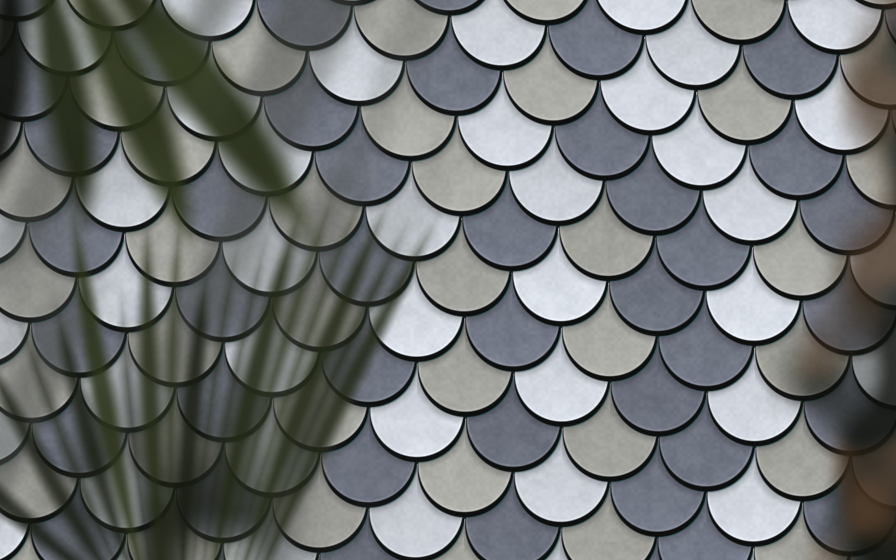
This pattern is drawn by a WebGL 2 fragment shader. Its source:

```glsl
#version 300 es
precision highp float;
// Overlapping round shingles in white, slate and stone, seen through blurred leaves.
// A sheared lattice of discs is painted from the lower rows up, each with a dark rim;
// soft tapered blades, haze and a shaded right edge are then laid over the wall.

#define PITCH 0.1723      // distance between columns, in canvas heights
#define ROW_STEP 0.0896   // distance between rows
#define RADIUS 0.0835     // shingle radius
#define SLOPE -0.1015     // tilt of the rows
#define BEND 0.053        // sideways bow of the columns
#define RIM_DROP 0.0075   // how far the dark rim hangs below the face
#define HAZE 0.55         // strength of the blur veil on the left
#define BLADES 17         // thin blades rising from below
#define LEAVES 4          // broad leaves hanging from the top

uniform vec2 u_resolution;
out vec4 fragColor;

const float PI = 3.14159;
const vec2 ANCHOR = vec2(0.917, 0.25);
const vec3 WHITE = vec3(0.80, 0.82, 0.85);
const vec3 SLATE = vec3(0.43, 0.45, 0.50);
const vec3 STONE = vec3(0.64, 0.64, 0.62);
const vec3 RIM = vec3(0.05, 0.06, 0.06);
const vec3 TEAL = vec3(0.12, 0.36, 0.35);
const vec3 LEAF = vec3(0.17, 0.20, 0.10);
const vec3 DEEP = vec3(0.06, 0.07, 0.05);
const vec3 BROWN = vec3(0.28, 0.20, 0.13);

float hash(vec2 p) {
  return fract(sin(dot(p, vec2(127.1, 311.7))) * 43758.5);
}

float noise(vec2 p) {
  vec2 i = floor(p), f = fract(p);
  f = f * f * (3.0 - 2.0 * f);
  return mix(mix(hash(i), hash(i + vec2(1, 0)), f.x),
             mix(hash(i + vec2(0, 1)), hash(i + vec2(1, 1)), f.x), f.y);
}

// Three tones cycle along each row; the phase shifts by row and on the right.
vec3 shingleTone(float col, float row) {
  float phase = 1.0 - mod(row, 2.0) - step(row, -5.5) + step(1.5, col);
  float tone = mod(col + phase + 0.5, 3.0);
  vec3 base = tone < 1.0 ? WHITE : tone < 2.0 ? SLATE : STONE;
  return base * (0.95 + 0.10 * hash(vec2(col, row)));
}

vec3 wall(vec2 p, float aa) {
  float rise = p.y - ANCHOR.y;
  vec2 q = vec2(p.x + BEND * rise * rise - ANCHOR.x, rise);
  float topRow = floor((SLOPE * q.x - q.y) / ROW_STEP);
  float grain = 0.04 * (noise(p * 45.0) + noise(p * 170.0) - 1.0);
  vec3 color = RIM;
  for (int k = 2; k >= -1; k--) {
    float row = topRow + float(k);
    float stagger = 0.5 * mod(row, 2.0);
    float col = round(q.x / PITCH - stagger);
    float x = (col + stagger) * PITCH;
    vec2 d = q - vec2(x, SLOPE * x - row * ROW_STEP);
    float face = length(d) - RADIUS;
    float rim = length(d + vec2(-0.001, RIM_DROP)) - RADIUS - 0.002;

    // Cast shade and a teal fringe, then the rim, then the face.
    color *= mix(0.82, 1.0, smoothstep(0.0, 0.016, rim));
    float fringe = (1.0 - smoothstep(0.0, 0.004, rim)) * smoothstep(-0.05, 0.06, d.x);
    color = mix(color, TEAL, 0.6 * fringe);
    color = mix(color, RIM, 1.0 - smoothstep(-aa, aa, rim));
    vec3 tone = shingleTone(col, row) * (1.0 - 0.6 * d.y) + grain;
    tone += 0.07 * smoothstep(-0.006, -0.001, face);
    color = mix(color, tone, 1.0 - smoothstep(-aa, aa, face));
  }
  return color;
}

// Soft tapered blade; the angle runs clockwise from straight up.
float blade(vec2 p, vec2 root, float angle, float len, float width, float blur) {
  vec2 dir = vec2(sin(angle), cos(angle)), d = p - root;
  float u = dot(d, dir) / len;
  float across = dot(d, vec2(dir.y, -dir.x)) - 0.06 * len * u * u;
  float halfWidth = width * sin(PI * clamp(u, 0.0, 1.0));
  float ends = smoothstep(-0.05, 0.05, u) * (1.0 - smoothstep(0.8, 1.05, u));
  return ends * (1.0 - smoothstep(-blur, blur, abs(across) - halfWidth));
}

void main() {
  vec2 p = gl_FragCoord.xy / u_resolution.y;
  vec3 color = wall(p, 1.0 / u_resolution.y);

  // Slanted veil of out-of-focus growth on the left.
  float streak = noise(vec2(p.x * 13.0 - p.y * 6.0, p.y * 3.0 + p.x));
  float left = 1.0 - smoothstep(0.45, 0.80, p.x - 0.12 * p.y);
  color = mix(color, vec3(0.29, 0.30, 0.28), HAZE * left * smoothstep(0.1, 0.9, streak));

  // Dark thicket at the lower left, then thin blades fanning out of it.
  float thicket = exp(-8.0 * dot(p - vec2(0.3, 0.0), p - vec2(0.3, 0.0)) / 0.3);
  color = mix(color, DEEP, thicket * smoothstep(0.15, 0.7, noise(p * vec2(14.0, 7.0))));
  for (int k = 0; k < BLADES; k++) {
    float u = float(k) / float(BLADES - 1), h = hash(vec2(float(k), 3.7));
    float g = hash(vec2(8.3, float(k)));
    float m = blade(p, vec2(0.20 + 0.25 * u, -0.06), mix(-0.9, 0.40, sqrt(u)),
                    0.42 + 0.25 * h + 0.20 * u, 0.007 + 0.013 * g, 0.014);
    color = mix(color, mix(DEEP, LEAF, h), m * (0.55 + 0.35 * g));
  }

  // Broad leaves hanging from the upper left.
  for (int k = 0; k < LEAVES; k++) {
    float u = float(k) / float(LEAVES - 1);
    float m = blade(p, vec2(0.02 + 0.13 * u, 1.10), mix(3.15, 2.42, u),
                    0.46 + 0.22 * u, 0.036 + 0.012 * u, 0.026);
    vec3 tint = mix(DEEP, LEAF, smoothstep(0.0, 0.5, u)) * (0.8 + 0.4 * noise(p * 9.0));
    color = mix(color, tint, 0.92 * m);
  }

  // Shaded growth along the right edge, denser toward the bottom.
  float edge = p.x - u_resolution.x / u_resolution.y + 0.16 * noise(p * vec2(9.0, 6.0));
  float shade = smoothstep(-0.06, 0.09, edge + 0.06 * (1.0 - p.y));
  vec3 shadeTint = mix(DEEP, BROWN, smoothstep(0.3, 0.9, noise(p * 11.0 + 5.0)));
  color = mix(color, shadeTint, shade * mix(0.95, 0.65, p.y));

  fragColor = vec4(color, 1.0);
}
```
